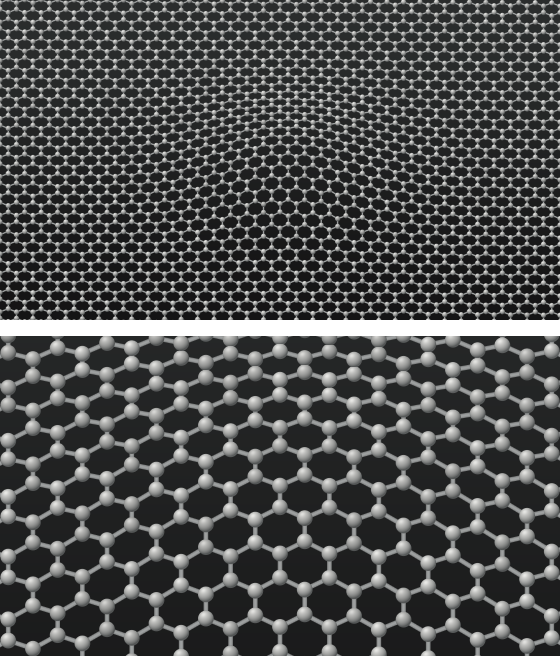
Top: the whole. Bottom: its middle third, enlarged.
Give the GLSL for this pattern, as a Shadertoy shader.

```glsl
// A squashed honeycomb of grey balls and rods over a dark gradient, lifted by
// a smooth hill. Lattice sites are projected to the canvas one by one, so the
// balls stay round while the spacing between them stretches and tightens.

// Lengths are fractions of the canvas width.
const float COLUMNS = 34.0;
const float PITCH = 1.0 / COLUMNS;
const float ROW = 0.01725;
const float BALL_RADIUS = 0.0047;
const float ROD_RADIUS = 0.0014;
const float TILT = 0.006;
const vec2 HILL_CENTER = vec2(0.515, 0.270);
const vec2 HILL_SIZE = vec2(0.122, 0.085);
const float HILL_LIFT = 0.040;
const vec3 LIGHT = vec3(-0.30, 0.50, 0.80);
const vec3 FLOOR_LOW = vec3(0.080, 0.078, 0.081);
const vec3 FLOOR_HIGH = vec3(0.163, 0.172, 0.172);
const vec3 BALL_DARK = vec3(0.34, 0.35, 0.35);
const vec3 BALL_LIGHT = vec3(0.77, 0.77, 0.76);
const vec3 ROD_COLOR = vec3(0.62, 0.63, 0.63);

float hash(vec2 p) {
    return fract(sin(dot(p, vec2(127.1, 311.7))) * 43758.5);
}

float lift(vec2 p) {
    vec2 q = (p - HILL_CENTER) / HILL_SIZE;
    return HILL_LIFT * exp(-0.5 * dot(q, q)) - TILT * (p.x - 0.5);
}

// Flat sheet to canvas.
vec2 project(vec2 p) {
    return p + vec2(0.0, lift(p));
}

// Canvas to flat sheet, by fixed-point iteration.
vec2 unproject(vec2 p) {
    vec2 flatPos = p;
    for (int k = 0; k < 10; k++) {
        flatPos.y = p.y - lift(flatPos);
    }
    return flatPos;
}

float segmentDistance(vec2 p, vec2 a, vec2 b) {
    vec2 ab = b - a;
    float t = clamp(dot(p - a, ab) / dot(ab, ab), 0.0, 1.0);
    return length(p - a - ab * t);
}

float coverage(float d, float pixel) {
    return clamp(0.5 - d / pixel, 0.0, 1.0);
}

// Keeps the nearest ball: offset in xy, distance in z, tone in w.
void addBall(inout vec4 nearest, vec2 offset, float tone) {
    float d = length(offset);
    if (d < nearest.z) nearest = vec4(offset, d, tone);
}

void mainImage(out vec4 fragColor, in vec2 fragCoord) {
    float pixel = 1.0 / iResolution.x;
    vec2 p = fragCoord * pixel;
    vec2 sheet = unproject(p);
    float baseRow = floor(sheet.y / ROW);

    // Search the neighbouring sites.
    vec4 ball = vec4(0.0, 0.0, 1.0, 1.0);
    float rod = 1.0;
    for (int j = -1; j <= 1; j++) {
        float row = baseRow + float(j);
        float shift = 0.5 * mod(row, 2.0);
        float baseColumn = floor(sheet.x / PITCH - shift + 0.5);
        for (int i = -1; i <= 1; i++) {
            float column = baseColumn + float(i);
            vec2 site = vec2((column + shift) * PITCH, row * ROW);
            vec2 lower = project(site);
            vec2 upper = project(site + vec2(0.0, ROW * 2.0 / 3.0));
            vec2 left = project(site + vec2(-0.5 * PITCH, ROW));
            vec2 right = project(site + vec2(0.5 * PITCH, ROW));

            rod = min(rod, segmentDistance(p, lower, upper));
            rod = min(rod, segmentDistance(p, upper, left));
            rod = min(rod, segmentDistance(p, upper, right));

            float tone = 0.94 + 0.12 * hash(vec2(column, row));
            addBall(ball, p - lower, tone);
            addBall(ball, p - upper, tone);
        }
    }

    // Dark floor, lighter toward the top.
    float height = fragCoord.y / iResolution.y;
    vec3 color = mix(FLOOR_LOW, FLOOR_HIGH, smoothstep(0.0, 0.95, height));

    // Rods, rounded by darkening their sides.
    float side = clamp(rod / ROD_RADIUS, 0.0, 1.0);
    vec3 rodColor = ROD_COLOR * (1.0 - 0.3 * side * side);
    color = mix(color, rodColor, coverage(rod - ROD_RADIUS, pixel));

    // Balls, lit as spheres with a small highlight.
    vec2 n = ball.xy / BALL_RADIUS;
    vec3 normal = normalize(vec3(n, sqrt(max(1.0 - dot(n, n), 0.0))));
    float diffuse = max(dot(normal, normalize(LIGHT)), 0.0);
    vec3 ballColor = mix(BALL_DARK, BALL_LIGHT, diffuse) * ball.w;
    ballColor += 0.10 * pow(diffuse, 16.0);
    color = mix(color, ballColor, coverage(ball.z - BALL_RADIUS, pixel));

    fragColor = vec4(color, 1.0);
}
```
